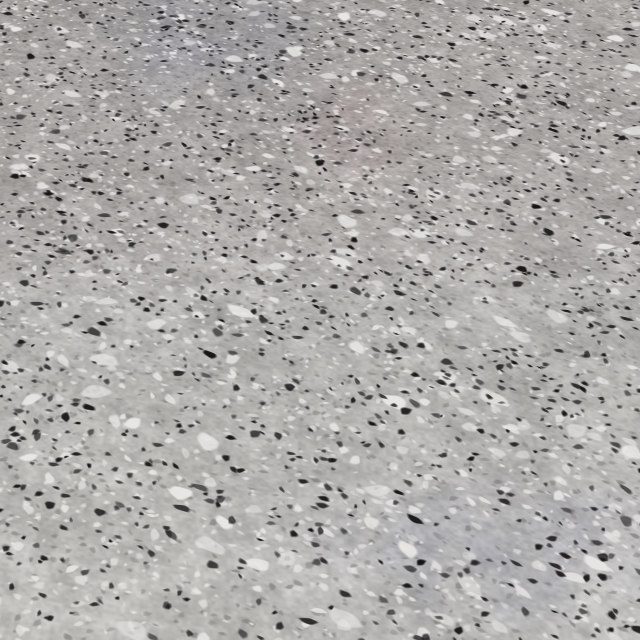
Reproduce this texture procedurally as a three.js fragment shader.

```glsl
// Speckled stone floor seen at a slant: the canvas is mapped onto a receding plane,
// mottled with value noise, then scattered with soft rounded chips (pale, grey and
// black, in several sizes) from jittered grids, and lightly stained.
varying vec2 vUv;

const float HORIZON = 2.4;        // height of the vanishing line
const float FORESHORTEN = 1.4;    // vertical squash at the lower edge
const float SKEW = 0.3;           // drift of the grain, down to the right
const float EDGE = 0.0031;        // softness of chip edges
const float CLUMPING = 9.0;       // frequency of dense and sparse areas
const int SIDES = 5;              // faces of a chip
const float ROUNDING = 5.0;       // higher gives sharper corners
const float TAU = 6.2831853;

const vec3 GROUND_NEAR = vec3(0.735, 0.73, 0.718);
const vec3 GROUND_FAR = vec3(0.655, 0.643, 0.635);
const vec3 PALE = vec3(0.91, 0.905, 0.895);
const vec3 GREY = vec3(0.48, 0.47, 0.46);
const vec3 BLACK = vec3(0.09, 0.082, 0.085);
const vec3 BLUE_STAIN = vec3(-0.032, -0.03, -0.004);
const vec3 PINK_STAIN = vec3(0.008, -0.012, -0.010);

vec3 hash3(vec2 p, float seed) {
  vec3 q = fract(vec3(p.xyx + seed) * vec3(0.1031, 0.1030, 0.0973));
  q += dot(q, q.yxz + 33.33);
  return fract((q.xxy + q.yzz) * q.zyx);
}

float noise(vec2 p) {
  vec2 i = floor(p);
  vec2 f = fract(p);
  f = f * f * (3.0 - 2.0 * f);
  float low = mix(hash3(i, 0.0).x, hash3(i + vec2(1.0, 0.0), 0.0).x, f.x);
  float high = mix(hash3(i + vec2(0.0, 1.0), 0.0).x, hash3(i + 1.0, 0.0).x, f.x);
  return mix(low, high, f.y);
}

// Perspective mapping from the canvas to the floor plane
vec2 toFloor(vec2 uv) {
  float depth = HORIZON / (HORIZON - uv.y);
  vec2 p = vec2(uv.x - 0.5, HORIZON * FORESHORTEN) * depth;
  return p + vec2(0.0, SKEW * p.x);
}

// Approximate signed distance to an irregular chip with rounded corners
float chipDistance(vec2 p, float radius, vec3 shape) {
  float turn = shape.x * TAU;
  float c = cos(turn);
  float s = sin(turn);
  p = mat2(c, -s, s, c) * p / radius;
  p.y *= 1.0 + 0.7 * shape.y;
  float sum = 0.0;
  for (int k = 0; k < SIDES; k++) {
    float n = float(k);
    float wobble = fract(shape.z * 7.3 + n * 0.618);
    float a = (n + 0.6 * wobble) * TAU / float(SIDES);
    float face = dot(p, vec2(cos(a), sin(a))) / (0.75 + 0.45 * wobble);
    sum += pow(max(face, 0.0001), ROUNDING);
  }
  return radius * (pow(sum, 1.0 / ROUNDING) - 1.0);
}

// Coverage by one size of chip, at most one chip per grid cell
float chips(vec2 p, float cell, float density, vec2 radii, float soft, float seed) {
  vec2 home = floor(p / cell);
  float cover = 0.0;
  for (int j = -1; j <= 1; j++) {
    for (int i = -1; i <= 1; i++) {
      vec2 id = home + vec2(float(i), float(j));
      vec3 place = hash3(id, seed);
      vec2 centre = (id + place.xy) * cell;
      float clump = 0.2 + 1.6 * noise(centre * CLUMPING + seed);
      if (place.z < density * clump) {
        vec3 shape = hash3(id, seed + 41.7);
        vec3 look = hash3(id, seed + 87.3);
        float radius = mix(radii.x, radii.y, look.x * look.x);
        float d = chipDistance(p - centre, radius, shape);
        cover = max(cover, smoothstep(soft, -soft, d) * mix(0.55, 1.0, look.y));
      }
    }
  }
  return cover;
}

// Soft oval patch of discolouration
float stain(vec2 uv, vec2 centre, vec2 size) {
  vec2 q = (uv - centre) / size;
  return exp(-dot(q, q)) * (0.4 + 1.2 * noise(uv * 24.0));
}

void main() {
  vec2 p = toFloor(vUv);
  float soft = EDGE * HORIZON / (HORIZON - vUv.y);

  // Mottled ground, darker with distance
  vec3 color = mix(GROUND_NEAR, GROUND_FAR, smoothstep(0.1, 1.0, vUv.y));
  color += 0.060 * (noise(p * 6.0) - 0.5);
  color += 0.070 * (noise(p * 24.0) - 0.5);
  color += 0.075 * (noise(p * 60.0) - 0.5);
  color += 0.070 * (noise(p * 140.0) - 0.5);

  // Faint stains
  color += BLUE_STAIN * stain(vUv, vec2(0.78, 0.14), vec2(0.25, 0.11));
  color += BLUE_STAIN * stain(vUv, vec2(0.32, 0.95), vec2(0.14, 0.10));
  color += PINK_STAIN * stain(vUv, vec2(0.55, 0.79), vec2(0.10, 0.09));

  // Grey flecks, pale chips, then black specks
  color = mix(color, GREY, 0.65 * chips(p, 0.018, 0.24, vec2(0.0035, 0.0075), soft, 3.0));
  color = mix(color, PALE, 0.9 * chips(p, 0.020, 0.25, vec2(0.0035, 0.007), soft, 11.0));
  color = mix(color, PALE, 0.9 * chips(p, 0.040, 0.30, vec2(0.007, 0.013), soft, 23.0));
  color = mix(color, PALE, chips(p, 0.090, 0.34, vec2(0.014, 0.026), soft * 1.2, 37.0));
  color = mix(color, BLACK, chips(p, 0.020, 0.21, vec2(0.004, 0.008), soft, 53.0));
  color = mix(color, BLACK, chips(p, 0.045, 0.13, vec2(0.008, 0.013), soft, 71.0));

  gl_FragColor = vec4(color, 1.0);
}
```
